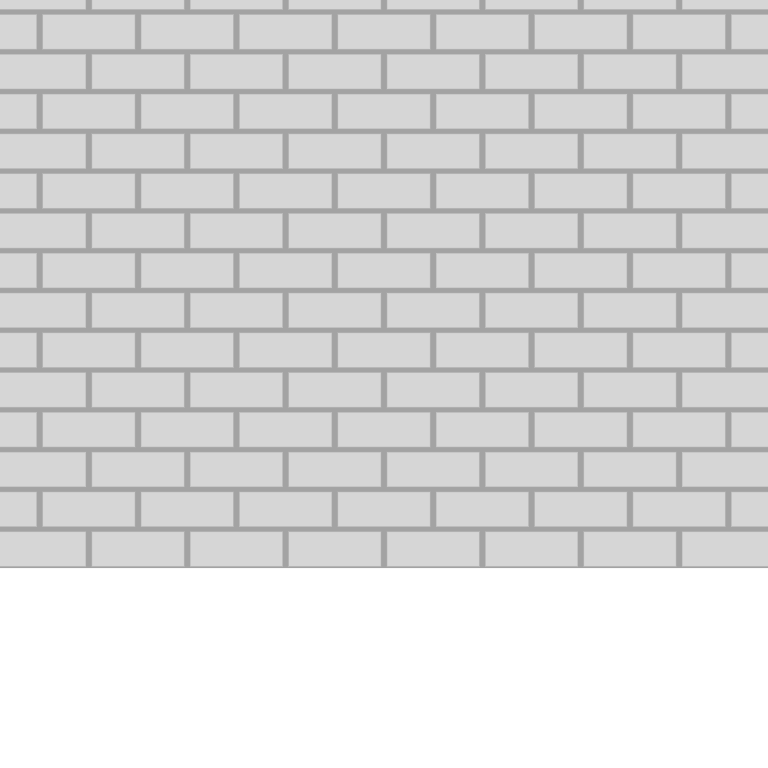
This pattern is drawn by a WebGL 1 fragment shader. Its source:

```glsl
precision highp float;
// Pale grey running-bond brick wall above a plain white band.

uniform vec2 u_resolution;

const vec2 BRICK_PITCH = vec2(0.1281, 0.0518);   // brick plus one joint
const vec2 JOINT_WIDTH = vec2(0.0081, 0.0069);   // upright, level
const vec2 JOINT_ORIGIN = vec2(0.5, 0.2592);     // crossing of two joint centres
const float WALL_BOTTOM = 0.2602;
const float JOINT_SOFTNESS = 0.0012;
const vec3 BRICK_COLOR = vec3(0.84);
const vec3 JOINT_COLOR = vec3(0.64);
const vec3 BAND_COLOR = vec3(1.0);

// Distance to the nearest joint centre line: x for upright, y for level.
vec2 jointDistance(vec2 p) {
  vec2 cell = (p - JOINT_ORIGIN) / BRICK_PITCH;
  cell.x += 0.5 * mod(floor(cell.y), 2.0);       // shift alternate courses
  return abs(fract(cell + 0.5) - 0.5) * BRICK_PITCH;
}

void main() {
  vec2 p = gl_FragCoord.xy / u_resolution;
  float pixel = 1.0 / min(u_resolution.x, u_resolution.y);

  // Mortar joints with soft edges
  float blur = max(JOINT_SOFTNESS, 0.5 * pixel);
  vec2 edge = jointDistance(p) - 0.5 * JOINT_WIDTH;
  vec2 joint = 1.0 - smoothstep(-blur, blur, edge);
  vec3 wall = mix(BRICK_COLOR, JOINT_COLOR, max(joint.x, joint.y));

  // Crisp lower end of the wall
  float wallMask = smoothstep(-0.5 * pixel, 0.5 * pixel, p.y - WALL_BOTTOM);
  gl_FragColor = vec4(mix(BAND_COLOR, wall, wallMask), 1.0);
}
```
